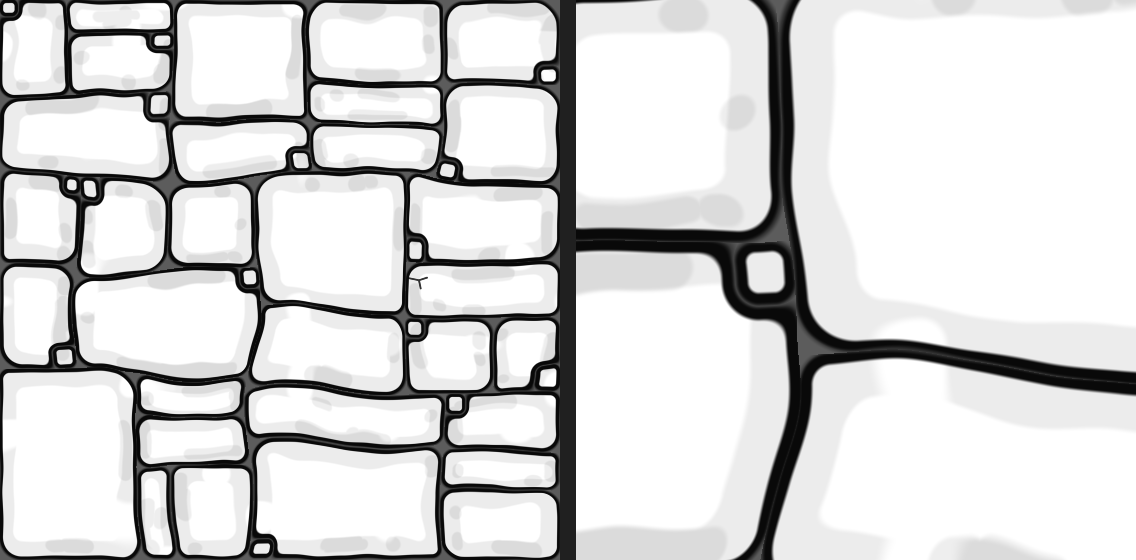
Left: the whole. Right: its middle third, enlarged.
Write a three.js fragment shader that draws this texture.

```glsl
// Hand-inked wall of irregular pale stones with dark joints and soft grey brush shading.
varying vec2 vUv;

const float INK = 0.035;
const float JOINT_DARK = 0.14;
const float JOINT_LIGHT = 0.36;
const float BAND_SHADE = 0.075;
const float STROKE_SHADE = 0.065;
const float SEED = 3.7;

float hash(vec2 p) {
  return fract(sin(dot(p, vec2(127.1, 311.7))) * 43758.5453);
}

float noise(vec2 p) {
  vec2 i = floor(p), f = fract(p);
  f = f * f * (3.0 - 2.0 * f);
  return mix(mix(hash(i), hash(i + vec2(1.0, 0.0)), f.x),
             mix(hash(i + vec2(0.0, 1.0)), hash(i + 1.0), f.x), f.y);
}

vec2 wobble(vec2 p, float scale) {
  return vec2(noise(p * scale + 5.3), noise(p * scale + 41.9)) - 0.5;
}

float roundBox(vec2 p, vec2 halfSize, float radius) {
  vec2 q = abs(p) - halfSize + radius;
  return length(max(q, 0.0)) + min(max(q.x, q.y), 0.0) - radius;
}

float segment(vec2 p, vec2 a, vec2 b) {
  vec2 ab = b - a;
  return length(p - a - ab * clamp(dot(p - a, ab) / (dot(ab, ab) + 1e-6), 0.0, 1.0));
}

float smoothMax(float a, float b, float k) {
  float h = max(k - abs(a - b), 0.0) / k;
  return max(a, b) + h * h * k * 0.25;
}

float cover(float d, float softness) {
  return 1.0 - smoothstep(-softness, softness, d);
}

float randomSign(vec2 key) {
  return hash(key) < 0.5 ? -1.0 : 1.0;
}

// Splits the wall again and again; returns the cell around p as (low, high)
vec4 findCell(vec2 p, float seed, out float id) {
  vec2 low = vec2(0.0), high = vec2(1.0);
  id = seed;
  for (int i = 0; i < 9; i++) {
    vec2 size = high - low;
    float r = hash(vec2(id, 1.3));
    if (size.x * size.y < mix(0.022, 0.1, r * r)) break;
    bool cutAcross = size.x > size.y * mix(0.85, 1.5, hash(vec2(id, 2.9)));
    vec2 cut = mix(low, high, mix(0.3, 0.7, hash(vec2(id, 4.1))));
    bool upper = cutAcross ? p.x > cut.x : p.y > cut.y;
    if (cutAcross) {
      if (upper) low.x = cut.x; else high.x = cut.x;
    } else {
      if (upper) low.y = cut.y; else high.y = cut.y;
    }
    id = 10.0 * hash(vec2(id, upper ? 6.7 : 8.3));
  }
  return vec4(low, high);
}

// Stone with uneven corners, sometimes chipped to make room for a pebble
float stoneShape(vec2 p, vec2 halfSize, float id) {
  float small = min(halfSize.x, halfSize.y);
  float radius = mix(0.012, 0.045, hash(sign(p) + id));
  float d = roundBox(p, halfSize, min(radius, small * 0.6));
  if (hash(vec2(id, 11.0)) < 0.42 && small > 0.045) {
    vec2 corner = vec2(randomSign(vec2(id, 12.0)), randomSign(vec2(id, 13.0)));
    vec2 pebbleSize = 0.011 + 0.008 * vec2(hash(vec2(id, 14.0)), hash(vec2(id, 15.0)));
    float pebble = roundBox(p - corner * (halfSize - pebbleSize), pebbleSize, 0.009);
    d = min(smoothMax(d, 0.009 - pebble, 0.014), pebble);
  }
  return d;
}

// Translucent grey dabs and strokes that follow the sides
float brushStrokes(vec2 p, vec2 halfSize, float id) {
  float paint = 0.0;
  for (int i = 0; i < 4; i++) {
    vec2 key = vec2(id, 20.0 + float(i) * 3.7);
    bool upright = hash(key) < 0.5;
    vec2 q = upright ? p : p.yx;
    vec2 h = upright ? halfSize : halfSize.yx;
    float x = randomSign(key + 0.5) * (h.x - mix(0.01, 0.022, hash(key + 1.1)));
    float y = mix(-0.8, 0.8, hash(key + 1.7)) * h.y;
    float reach = pow(hash(key + 2.3), 2.0) * h.y;
    float end = clamp(y - sign(y) * reach, -h.y, h.y);
    float d = segment(q, vec2(x, y), vec2(x, end)) - mix(0.009, 0.014, hash(key + 2.9));
    paint = max(paint, cover(d, 0.002));
  }
  return paint;
}

float crack(vec2 p, vec2 halfSize) {
  vec2 start = vec2(-halfSize.x, halfSize.y * 0.4);
  vec2 fork = start + vec2(0.022, -0.006);
  float d = segment(p, start, fork);
  d = min(d, segment(p, fork, fork + vec2(0.016, 0.005)));
  return min(d, segment(p, fork, fork + vec2(0.003, -0.017))) - 0.002;
}

void main() {
  // Lean the joints, keeping the outer border straight
  vec2 borderFade = smoothstep(0.0, 0.1, min(vUv, 1.0 - vUv));
  vec2 p = vUv + wobble(vUv, 6.0) * 0.032 * borderFade + wobble(vUv, 23.0) * 0.005;

  float id;
  vec4 cell = findCell(p, SEED, id);
  vec2 local = p - 0.5 * (cell.xy + cell.zw);
  vec2 halfSize = 0.5 * (cell.zw - cell.xy) - mix(0.003, 0.0052, hash(vec2(id, 9.0)));
  float d = stoneShape(local, halfSize, id);

  // Pale stone face with a wavering grey band along its rim
  vec2 brushed = local + wobble(vUv, 17.0) * 0.015;
  float bandWidth = min(0.027, 0.45 * min(halfSize.x, halfSize.y));
  float band = 1.0 - cover(roundBox(brushed, halfSize - bandWidth, 0.016), 0.002);
  band *= 1.0 - smoothstep(0.76, 0.82, noise(vUv * 13.0 + 70.0));
  float face = 1.0 - BAND_SHADE * band - STROKE_SHADE * brushStrokes(brushed, halfSize, id);
  if (hash(vec2(id, 17.0)) > 0.95) face = mix(face, 0.2, cover(crack(brushed, halfSize), 0.0012));

  // Joints, then the ink line of uneven weight
  float joint = mix(JOINT_DARK, JOINT_LIGHT, smoothstep(0.002, 0.007, d));
  float tone = mix(joint, face, cover(d, 0.001));
  float lineHalf = mix(0.0018, 0.0036, noise(vUv * 15.0 + 30.0));
  tone = mix(tone, INK, cover(abs(d) - lineHalf, 0.0013));
  gl_FragColor = vec4(vec3(tone), 1.0);
}
```
